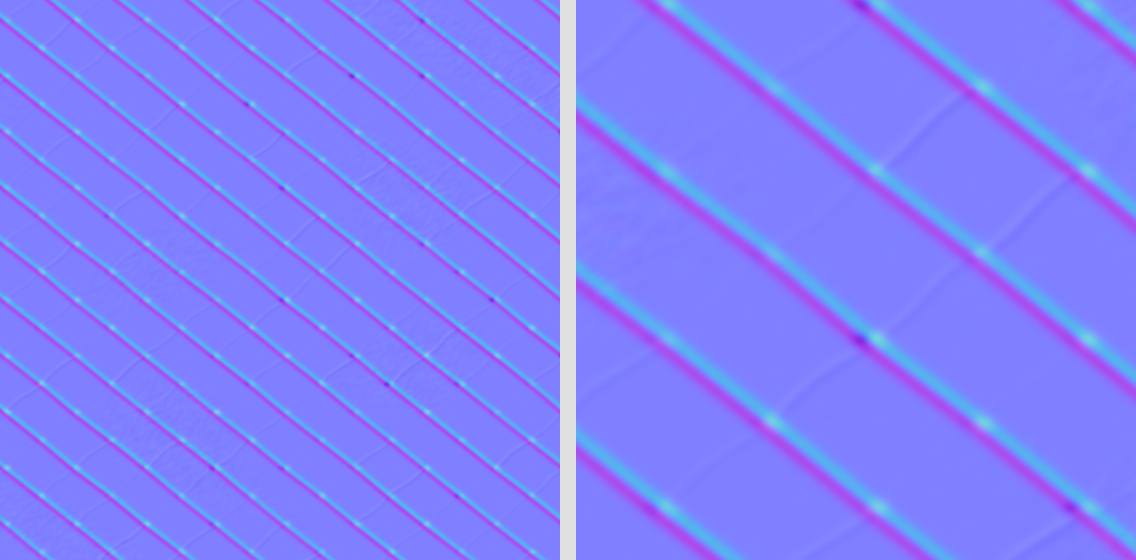
Left, the full canvas; right, a detail of the centre.
Give the GLSL for this texture map, as a WebGL 1 fragment shader.

```glsl
precision highp float;
// Tangent-space normal map of diagonal square tiles: deep grooves one way, faint worn seams the other.
uniform vec2 u_resolution;

float hash(vec2 cell) {
  return fract(sin(dot(cell, vec2(127.1, 311.7))) * 4375.85);
}

// Slope across a soft ridge: -1 and +1 at one width either side of its centre
float ridgeSlope(float d, float width) {
  float t = d / width;
  return t * exp(0.5 - 0.5 * t * t);
}

float bump(vec2 d, vec2 radius) {
  d /= radius;
  return exp(-dot(d, d));
}

// Fine scuffs: layered, warped sines
float scuffs(vec2 p) {
  float sum = 0.0;
  float gain = 0.5;
  for (int i = 0; i < 4; i++) {
    sum += gain * sin(p.x + 1.7 * sin(p.y * 0.8)) * sin(p.y + 1.3 * sin(p.x * 0.6));
    p = mat2(1.5, 0.7, -0.7, 1.5) * p + 2.3;
    gain *= 0.65;
  }
  return sum;
}

void main() {
  vec2 uv = gl_FragCoord.xy / u_resolution;

  // Tile axes: x runs across the grooves, y along them (8 repeats across, 10 down)
  vec2 tile = vec2(8.0 * uv.x + 10.0 * uv.y - 0.705, 8.0 * uv.x - 10.0 * uv.y - 0.43);
  vec2 node = floor(tile + 0.5);
  vec2 fromNode = tile - node;
  vec2 acrossDir = vec2(-0.64, 0.77);
  vec2 alongDir = vec2(0.64, 0.77);

  // Grooves, with a little drift and uneven depth from joint to joint
  vec2 start = vec2(node.x, floor(tile.y));
  vec2 end = start + vec2(0.0, 1.0);
  float along = fract(tile.y);
  float drift = mix(hash(start), hash(end), along) - 0.5;
  float depth = mix(hash(start + 31.0), hash(end + 31.0), along);
  float groove = ridgeSlope(fromNode.x - 0.04 * drift, 0.05);
  vec2 slope = acrossDir * groove * mix(0.46, 0.57, depth);

  // Faint seams, each tile edge with its own strength
  float seamId = hash(vec2(floor(tile.x), node.y) + 57.0);
  float seamDrift = 0.03 * sin(tile.x * 5.0 + 6.28 * seamId);
  slope -= alongDir * ridgeSlope(fromNode.y - seamDrift, 0.035) * 0.085 * seamId * seamId;

  // Joints: a pale glint above the groove, now and then a dark nick below it
  float glint = 0.15 + 0.22 * hash(node + 11.0);
  float nick = 0.08 + 0.42 * smoothstep(0.72, 1.0, hash(node + 83.0));
  slope += alongDir * glint * bump(fromNode - vec2(0.045, 0.03), vec2(0.07, 0.075));
  slope -= alongDir * nick * bump(fromNode - vec2(-0.035, -0.04), vec2(0.06, 0.07));

  // Wear gathers in broad patches, stretched along the seams
  float patches = sin(uv.x * 9.0 + 2.0 * sin(uv.y * 7.0)) * sin(uv.y * 11.0 + uv.x * 4.0 + 1.0);
  float wear = 0.012 + 0.05 * smoothstep(0.1, 0.9, patches);
  vec2 grain = tile * vec2(9.0, 17.0);
  slope += wear * (alongDir * scuffs(grain) + 0.6 * acrossDir * scuffs(grain.yx + 7.0));

  vec3 normal = vec3(slope, sqrt(max(0.0, 1.0 - dot(slope, slope))));
  gl_FragColor = vec4(0.5 + 0.5 * normal, 1.0);
}
```
